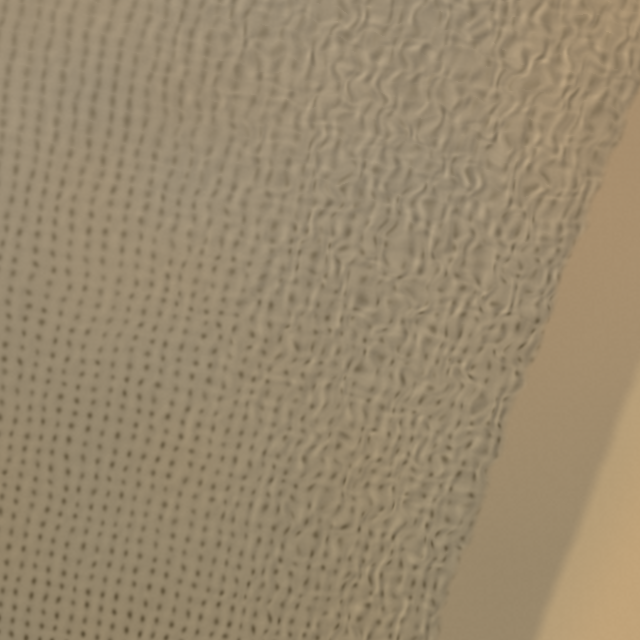
Reproduce this texture procedurally as a WebGL 1 fragment shader.

```glsl
precision highp float;
// Beige open-weave cloth seen at a slant: a skewed grid of small dark holes
// between soft threads, fading to streaks at the top and rougher at the right.
// A smooth hem band and a bright corner lie beyond its slanted right edge.
uniform vec2 u_resolution;

const vec3 CLOTH_LOW = vec3(0.580, 0.523, 0.418);
const vec3 CLOTH_HIGH = vec3(0.618, 0.560, 0.465);
const vec3 CLOTH_WARM = vec3(0.635, 0.545, 0.420);
const vec3 HOLE = vec3(0.370, 0.320, 0.225);
const vec3 BAND_LOW = vec3(0.605, 0.535, 0.420);
const vec3 BAND_HIGH = vec3(0.660, 0.560, 0.430);
const vec3 CORNER_LOW = vec3(0.715, 0.620, 0.470);
const vec3 CORNER_HIGH = vec3(0.755, 0.640, 0.475);

float hash(vec2 p) {
  return fract(sin(dot(p, vec2(127.1, 311.7))) * 43758.5453);
}

float noise(vec2 p) {
  vec2 i = floor(p), f = fract(p);
  f = f * f * (3.0 - 2.0 * f);
  float low = mix(hash(i), hash(i + vec2(1.0, 0.0)), f.x);
  float high = mix(hash(i + vec2(0.0, 1.0)), hash(i + vec2(1.0, 1.0)), f.x);
  return mix(low, high, f.y);
}

// Canvas position to thread counts: columns fan to the right, rows dip.
vec2 weaveCoords(vec2 p, float rough) {
  float column = (p.x - 0.16 * p.y) / (1.0 + 0.22 * p.y);
  float row = p.y + 0.20 * p.x;
  vec2 sway = vec2(noise(p * 9.0), noise(p * 9.0 + 40.0)) - 0.5;
  vec2 kink = vec2(noise(p * 38.0 + 5.0), noise(p * 38.0 + 80.0)) - 0.5;
  vec2 w = vec2(column * (43.0 + 5.0 * column), row * 44.0);
  return w + 0.55 * sway + mix(0.2, 0.75, rough) * kink;
}

// Soft oval holes, one per cell, with varied place and depth.
float holes(vec2 w, vec2 size, float wear) {
  vec2 cell = floor(w);
  vec2 jitter = vec2(hash(cell), hash(cell + 31.7)) - 0.5;
  vec2 d = (fract(w) - 0.5 - jitter * (0.12 + 0.18 * wear)) / size;
  float depth = mix(1.0, 0.3 + 0.9 * hash(cell + 71.3), 0.5 + 0.5 * wear);
  return depth * exp(-dot(d, d));
}

// Raised threads: bright ridges midway between the holes.
float threads(vec2 w) {
  vec2 ridge = cos(6.28318 * w);
  return 0.65 * ridge.x + 0.35 * ridge.y;
}

// Height of irregular yarn, longer along the columns.
float yarnHeight(vec2 w) {
  float along = noise(w * vec2(2.3, 1.1) + 13.0);
  float across = noise(w * vec2(1.2, 2.3) + 53.0);
  return 0.65 * along + 0.35 * across;
}

// Light raking from the upper left across the yarn.
float yarnLight(vec2 w) {
  return yarnHeight(w) - yarnHeight(w + vec2(-0.28, 0.16));
}

vec3 cloth(vec2 p) {
  float top = smoothstep(0.5, 1.0, p.y);
  float rough = smoothstep(0.25, 0.70, p.x + 0.12 * p.y);
  float warm = smoothstep(0.6, 1.05, p.x) * smoothstep(0.15, 0.9, p.y);
  vec2 w = weaveCoords(p, rough);

  vec3 color = mix(CLOTH_LOW, CLOTH_HIGH, smoothstep(0.0, 0.9, p.y));
  color = mix(color, CLOTH_WARM, 0.8 * warm);
  color *= 0.985 + 0.03 * noise(p * 6.0);
  color += vec3(0.010, 0.0, -0.010) * (noise(p * 7.0 + 9.0) - 0.5);

  // Thread relief and raking light, stronger on the rough side
  color *= 1.0 + threads(w) * mix(0.015, 0.028, rough);
  color *= 1.0 + yarnLight(w) * mix(0.06, 0.26, rough);

  // Holes stretch and weaken toward the top
  vec2 size = mix(vec2(0.18, 0.24), vec2(0.20, 0.50), top);
  float patchy = 0.75 + 0.5 * noise(p * 6.0 + 21.0);
  float fade = mix(0.85, 0.32, smoothstep(0.05, 0.95, p.y));
  float strength = fade * patchy * mix(1.0, 0.85, rough);
  return mix(color, HOLE, clamp(holes(w, size, rough) * strength, 0.0, 1.0));
}

vec3 hemBand(vec2 p) {
  vec3 color = mix(BAND_LOW, BAND_HIGH, smoothstep(0.05, 0.75, p.y));
  return color * (0.99 + 0.02 * noise(p * 9.0 + 3.0));
}

vec3 brightCorner(vec2 p, float depth) {
  vec3 color = mix(CORNER_LOW, CORNER_HIGH, smoothstep(0.0, 0.12, depth));
  return color * (0.99 + 0.02 * noise(p * 8.0));
}

void main() {
  vec2 p = gl_FragCoord.xy / u_resolution;

  // Signed horizontal distances past the two slanted borders
  float fray = 0.012 * (noise(vec2(p.y * 45.0, 2.0)) - 0.5);
  float pastCloth = p.x - (0.677 + 0.33 * p.y + 0.05 * p.y * p.y) + fray;
  float pastBand = p.x - (0.835 + 0.38 * p.y) + 0.3 * fray;

  vec3 color = cloth(p);
  color *= 1.0 - 0.04 * smoothstep(-0.06, 0.0, pastCloth);
  color = mix(color, hemBand(p), smoothstep(-0.009, 0.009, pastCloth));
  vec3 corner = brightCorner(p, pastBand);
  color = mix(color, corner, smoothstep(-0.012, 0.016, pastBand));

  // Fine grain
  color += 0.010 * (noise(p * 260.0) - 0.5);
  gl_FragColor = vec4(color, 1.0);
}
```
